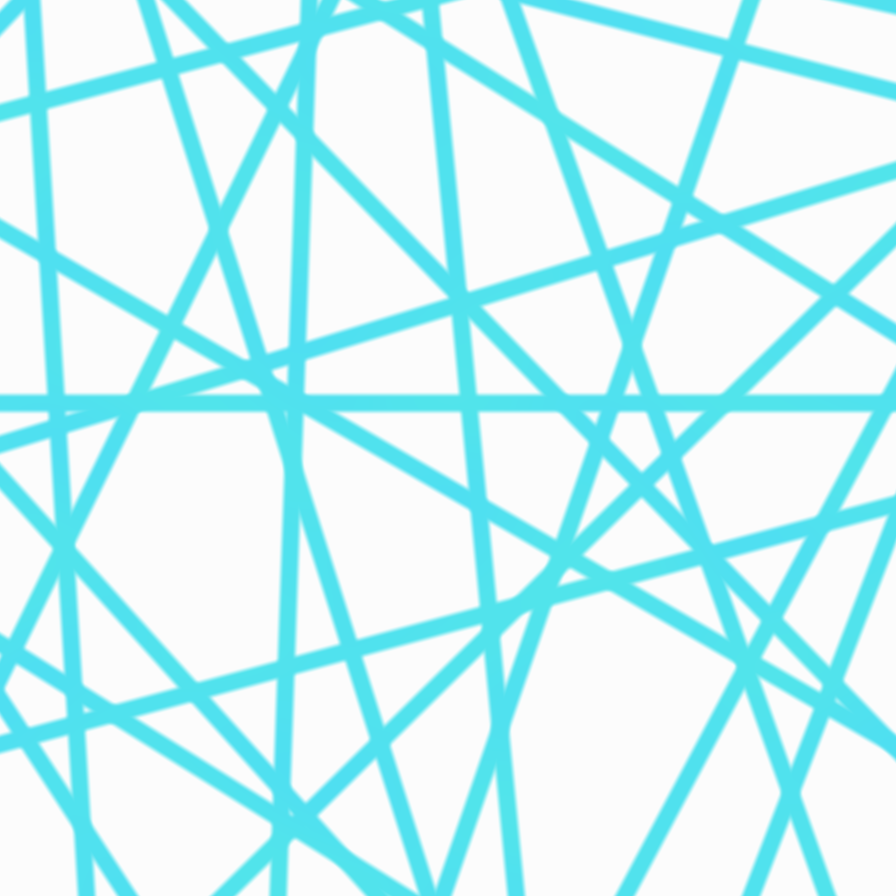
Write a Shadertoy shader that draws this pattern.

```glsl
// Crossing cyan bands at many angles on a white ground, with soft edges.

const vec3 GROUND = vec3(0.99);
const vec3 CYAN_BLUE = vec3(0.31, 0.875, 0.945);
const vec3 CYAN_GREEN = vec3(0.32, 0.895, 0.92);
const float HALF_WIDTH = 0.0096;  // half the band thickness
const float SOFTNESS = 0.0037;    // half the width of the blurred edge
const float ANGLE_DRIFT = 2.0;    // degrees by which bands of a family diverge
const float TINT_SCALE = 19.0;    // frequency of the faint hue variation

// Band families: angle in degrees, first offset from centre, step, count.
const int FAMILY_COUNT = 12;
const vec4 FAMILIES[FAMILY_COUNT] = vec4[](
    vec4(0.0, 0.05, 0.0, 1.0),
    vec4(15.0, -0.19, 0.34, 3.0),
    vec4(-32.0, -0.45, 0.412, 3.0),
    vec4(-48.0, -0.393, 0.52, 2.0),
    vec4(44.5, -0.181, 0.87, 2.0),
    vec4(-86.5, -0.433, 0.461, 2.0),
    vec4(88.0, 0.172, 0.0, 1.0),
    vec4(-72.5, -0.171, 0.403, 2.0),
    vec4(69.0, -0.495, 0.338, 2.0),
    vec4(62.0, -0.409, 0.746, 2.0),
    vec4(-14.5, 0.51, 0.08, 2.0),
    vec4(-57.0, -0.572, 0.0, 1.0)
);

// Distance from p to a straight line with the given angle and offset.
float lineDistance(vec2 p, float degrees, float offset) {
    float a = radians(degrees);
    return abs(dot(p, vec2(-sin(a), cos(a))) - offset);
}

// Layered sines in 0..1 for a slow change of hue.
float tintField(vec2 p) {
    vec2 q = p * TINT_SCALE;
    float waves = sin(q.x + 1.7 * sin(q.y * 0.8)) + sin(q.y * 1.3 - 1.4 * sin(q.x * 0.6));
    return 0.5 + 0.25 * waves;
}

void mainImage(out vec4 fragColor, in vec2 fragCoord) {
    vec2 p = (fragCoord - 0.5 * iResolution.xy) / iResolution.y;
    float soft = max(SOFTNESS, 0.75 / iResolution.y);

    // Multiply the gaps between bands, so crossings blend smoothly.
    float gap = 1.0;
    for (int f = 0; f < FAMILY_COUNT; f++) {
        vec4 family = FAMILIES[f];
        for (float i = 0.0; i < family.w; i++) {
            float degrees = family.x + ANGLE_DRIFT * sin(1.6 * i);
            float d = lineDistance(p, degrees, family.y + i * family.z);
            gap *= smoothstep(HALF_WIDTH - soft, HALF_WIDTH + soft, d);
        }
    }

    vec3 band = mix(CYAN_BLUE, CYAN_GREEN, tintField(p));
    fragColor = vec4(mix(band, GROUND, gap), 1.0);
}
```
